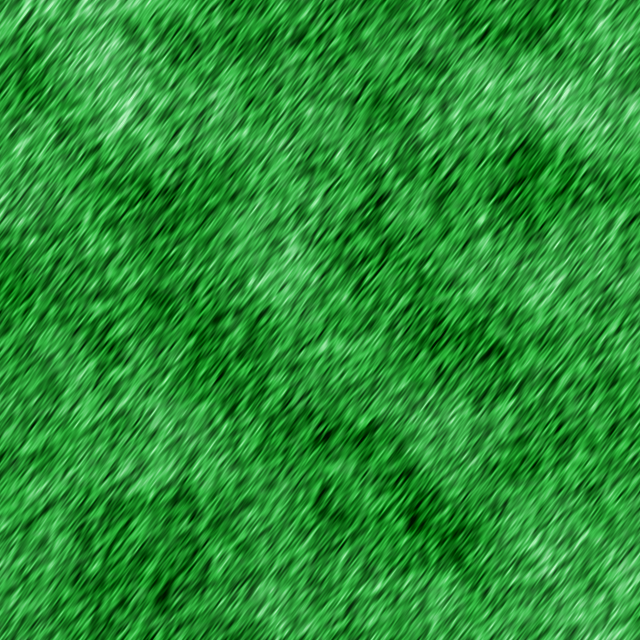
A Shadertoy shader for this texture:

```glsl
#define FUR_ANGLE 0.92
#define ANGLE_SPREAD 0.04
#define STRAND_DENSITY 270.0
#define STRAND_ASPECT 7.0
#define STRAND_CONTRAST 0.93
#define PATCH_SCALE 7.5
#define PATCH_CONTRAST 0.41
#define PATCH_TINT 0.022
#define GREY_TINT 0.06

// Standard deviation of smooth value noise, used to normalise its contrast
const float NOISE_DEVIATION = 0.2145;

const vec3 BLACK_GREEN = vec3(0.00, 0.07, 0.01);
const vec3 SHADOW      = vec3(0.04, 0.30, 0.06);
const vec3 BODY        = vec3(0.125, 0.54, 0.165);
const vec3 LIGHT       = vec3(0.235, 0.75, 0.295);
const vec3 GLINT       = vec3(0.38, 0.81, 0.44);
const vec3 PALE_TIP    = vec3(0.66, 0.96, 0.70);

// Integer hash of a lattice cell, 0 to 1
float hash(vec2 cell) {
    uvec2 q = uvec2(ivec2(cell)) * uvec2(1597334677u, 3812015801u);
    uint n = (q.x ^ q.y) * 1597334677u;
    n ^= n >> 15;
    n *= 2246822519u;
    n ^= n >> 13;
    return float(n >> 8) / 16777216.0;
}

mat2 rotation(float angle) {
    float c = cos(angle), s = sin(angle);
    return mat2(c, -s, s, c);
}

// Value noise with zero mean and unit deviation
float valueNoise(vec2 p) {
    vec2 cell = floor(p), f = fract(p);
    f = f * f * (3.0 - 2.0 * f);
    float low = mix(hash(cell), hash(cell + vec2(1, 0)), f.x);
    float high = mix(hash(cell + vec2(0, 1)), hash(cell + vec2(1, 1)), f.x);
    return (mix(low, high, f.y) - 0.5) / NOISE_DEVIATION;
}

// Soft light and dark patches
float patches(vec2 p) {
    float sum = 0.0, weight = 1.0, power = 0.0;
    for (int i = 0; i < 4; i++) {
        sum += weight * valueNoise(p);
        power += weight * weight;
        weight *= 0.6;
        p = rotation(0.7) * p * 1.9 + 17.3;
    }
    return sum / sqrt(power);
}

// Brightness along one lane, shifted so that strand ends are staggered
float lane(float along, float index) {
    float x = along + 31.0 * hash(vec2(index, 911.0));
    float cell = floor(x), f = fract(x);
    f = f * f * (3.0 - 2.0 * f);
    return mix(hash(vec2(cell, index)), hash(vec2(cell + 1.0, index)), f);
}

float strands(vec2 p) {
    float index = floor(p.y), f = fract(p.y);
    f = f * f * (3.0 - 2.0 * f);
    float value = mix(lane(p.x, index), lane(p.x, index + 1.0), f);
    return (value - 0.5) / NOISE_DEVIATION;
}

// Overlapping strand layers, each finer and at a slightly different angle
float fur(vec2 p) {
    float sum = 0.0, weight = 1.0, power = 0.0, density = STRAND_DENSITY;
    for (int i = 0; i < 3; i++) {
        float angle = FUR_ANGLE + ANGLE_SPREAD * float(i - 1);
        vec2 q = rotation(angle) * p * density;
        sum += weight * strands(q / vec2(STRAND_ASPECT, 1.0) + 53.0 * float(i));
        power += weight * weight;
        weight *= 0.85;
        density *= 1.22;
    }
    return sum / sqrt(power);
}

float ramp(float start, float end, float tone) {
    return clamp((tone - start) / (end - start), 0.0, 1.0);
}

// Tone is in deviations from the mean brightness
vec3 furColor(float tone) {
    vec3 color = mix(BLACK_GREEN, SHADOW, ramp(-3.2, -1.75, tone));
    color = mix(color, BODY, ramp(-1.75, -0.23, tone));
    color = mix(color, LIGHT, ramp(-0.23, 1.1, tone));
    color = mix(color, GLINT, ramp(1.1, 1.9, tone));
    return mix(color, PALE_TIP, ramp(1.9, 3.2, tone));
}

void mainImage(out vec4 fragColor, in vec2 fragCoord) {
    vec2 uv = fragCoord / iResolution.y;
    float shade = patches(uv * PATCH_SCALE + 4.7);
    float tone = STRAND_CONTRAST * fur(uv) + PATCH_CONTRAST * shade;
    vec3 color = furColor(tone);

    // Dark patches are purer green, bright ones paler
    color.rb += PATCH_TINT * shade;

    // Scattered greyish hairs
    float grey = dot(color, vec3(0.3, 0.59, 0.11));
    float tint = GREY_TINT * max(valueNoise(uv * 90.0), 0.0);
    fragColor = vec4(mix(color, vec3(grey), tint), 1.0);
}
```
